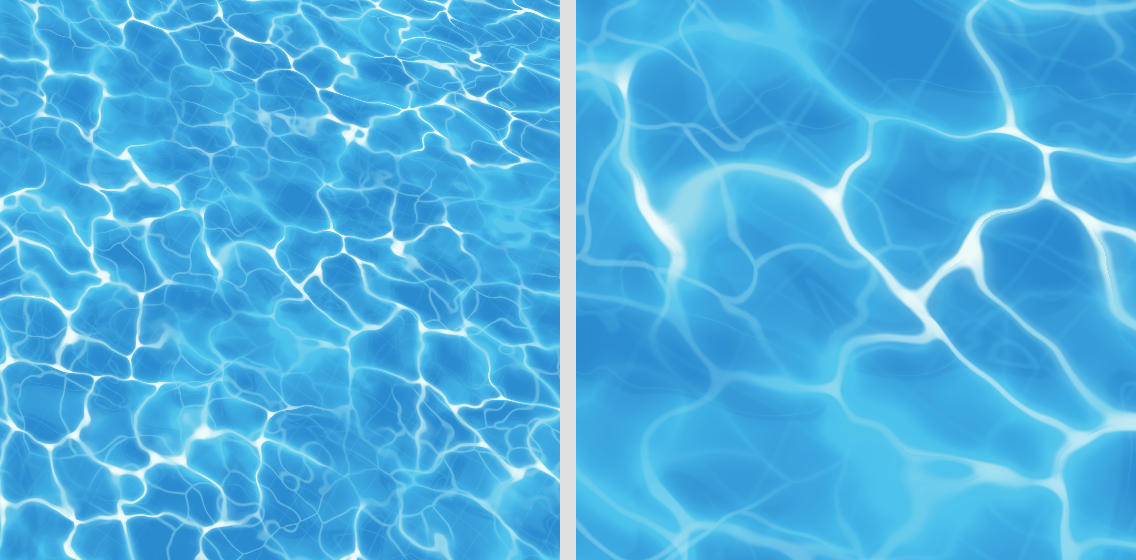
Left, the full canvas; right, a detail of the centre.
Write a Shadertoy shader that draws this texture.

```glsl
// Sunlit swimming pool seen from above: a bright caustic net over blue water.
// Warped Voronoi borders give the light net, layered noise gives the soft
// glow and tone patches, and a bent grid hints at the tiles of the floor.

#define CELLS 7.6          // caustic cells along the lower side
#define PERSPECTIVE 0.32   // shrinking of cells towards the top
#define WARP 1.0           // bending of the caustic lines
#define LINE_WIDTH 0.042   // half width of the lines, in cells
#define GLOW_FALLOFF 6.5   // decay of the light beside a line
#define TILE_SIZE 0.052    // floor tile, in canvas heights
#define DEEP vec3(0.165, 0.545, 0.81)
#define WATER vec3(0.215, 0.615, 0.85)
#define LIGHT vec3(0.24, 0.675, 0.89)
#define CYAN vec3(0.29, 0.76, 0.925)
#define PALE vec3(0.62, 0.86, 0.93)
#define GLINT vec3(0.93, 0.98, 0.98)

float hash(vec2 p) {
    return fract(sin(dot(p, vec2(127.1, 311.7))) * 43758.5453);
}

vec2 hash2(vec2 p) {
    return vec2(hash(p), hash(p + 57.3));
}

float noise(vec2 p) {
    vec2 i = floor(p), f = fract(p);
    f = f * f * f * (f * (f * 6.0 - 15.0) + 10.0);
    return mix(mix(hash(i), hash(i + vec2(1, 0)), f.x),
               mix(hash(i + vec2(0, 1)), hash(i + vec2(1, 1)), f.x), f.y);
}

float fbm(vec2 p) {
    float sum = 0.0, weight = 0.64;
    for (int i = 0; i < 3; i++) {
        sum += weight * noise(p);
        p = mat2(1.6, 1.2, -1.2, 1.6) * p + 7.7;
        weight *= 0.4;
    }
    return sum;
}

vec2 bend(vec2 p) {
    return vec2(fbm(p + 3.1), fbm(p + 27.7)) - 0.5;
}

// Distances to the nearest and second nearest Voronoi border
vec2 borders(vec2 p) {
    vec2 cell = floor(p), f = fract(p), nearCell = vec2(0), nearest = vec2(8);
    for (int j = -1; j <= 1; j++)
    for (int i = -1; i <= 1; i++) {
        vec2 g = vec2(i, j);
        vec2 r = g + 0.08 + 0.84 * hash2(cell + g) - f;
        if (dot(r, r) < dot(nearest, nearest)) { nearest = r; nearCell = g; }
    }
    vec2 d = vec2(8);
    for (int j = -2; j <= 2; j++)
    for (int i = -2; i <= 2; i++) {
        vec2 g = nearCell + vec2(i, j);
        vec2 r = g + 0.08 + 0.84 * hash2(cell + g) - f;
        if (i == 0 && j == 0) continue;
        float e = dot(0.5 * (nearest + r), normalize(r - nearest));
        d = e < d.x ? vec2(e, d.x) : vec2(d.x, min(d.y, e));
    }
    return d;
}

// Border distance with filled, rounded junctions
float roundedBorder(vec2 d, float k) {
    float h = max(k - (d.y - d.x), 0.0) / k;
    return max(d.x - 0.25 * k * h * h, 0.0);
}

float stroke(float d, float width) {
    return 1.0 - smoothstep(width * 0.25, width, d);
}

float tileLines(vec2 uv) {
    vec2 q = mat2(0.85, 0.53, -0.53, 0.85) * uv + 0.035 * bend(uv * 9.0);
    vec2 d = abs(fract(q / TILE_SIZE) - 0.5) * TILE_SIZE;
    return stroke(min(d.x, d.y * 1.2), 0.0026);
}

void mainImage(out vec4 fragColor, in vec2 fragCoord) {
    vec2 uv = fragCoord / iResolution.y;

    // Perspective, with flattened ripples towards the upper right
    vec2 p = vec2(uv.x - 0.5, uv.y) * (1.0 + PERSPECTIVE * uv.y);
    p.y += 0.4 * uv.x * uv.y * uv.y * uv.y + 0.22 * uv.x;
    p *= CELLS;

    // Main net and a fainter, finer one
    vec2 d = borders(p + WARP * bend(p * 1.2));
    float edge = roundedBorder(d, 0.12);
    vec2 fineP = p * 1.35 + 41.0;
    float fineEdge = borders(fineP + 1.7 * WARP * bend(fineP * 0.9)).x;

    // Soft tone of the water
    float patches = smoothstep(0.25, 0.75, fbm(p * 0.9 + 11.0));
    float folds = fbm(p * 1.5 + 2.0 * bend(p * 0.8) + 60.0);
    float tone = exp(-GLOW_FALLOFF * edge) * (0.22 + 0.75 * patches);
    tone += 0.22 * exp(-9.0 * fineEdge) * (1.0 - 0.5 * patches);
    tone += 0.55 * (folds - 0.5) + 0.10 * smoothstep(0.52, 0.57, folds);
    tone += 0.10 * (uv.y - 0.5) + 0.02;

    vec3 color = mix(DEEP, WATER, smoothstep(-0.05, 0.25, tone));
    color = mix(color, LIGHT, smoothstep(0.2, 0.48, tone));
    color = mix(color, CYAN, smoothstep(0.42, 0.72, tone));

    // Faint tiles, thin refraction curves and the secondary net
    color = mix(color, CYAN, 0.28 * tileLines(uv) * noise(p * 0.8 + 5.0));
    float curve = stroke(abs(folds - 0.46), 0.016);
    color = mix(color, CYAN, 0.35 * curve * noise(p + 19.0));
    float fineMask = smoothstep(0.35, 0.75, noise(p * 0.9 + 33.0));
    color = mix(color, PALE, 0.42 * fineMask * stroke(fineEdge, 0.05));

    // Bright lines of uneven strength, with glints at bends and junctions
    float strength = smoothstep(0.15, 0.6, noise(p * 0.85 + 71.0));
    float width = LINE_WIDTH * (0.65 + 0.8 * noise(p * 1.7 + 13.0));
    float line = stroke(edge, width) * (0.25 + 0.75 * strength);
    color = mix(color, PALE, 0.28 * strength * stroke(edge, width * 2.6));
    color = mix(color, PALE, 0.85 * line);
    float junction = 1.0 - smoothstep(0.02, 0.16, d.y);
    float spark = max(junction, 0.7 * smoothstep(0.55, 0.85, noise(p * 2.1 + 90.0)));
    color = mix(color, GLINT, spark * strength * stroke(edge, width * 0.85));

    fragColor = vec4(color, 1.0);
}
```
